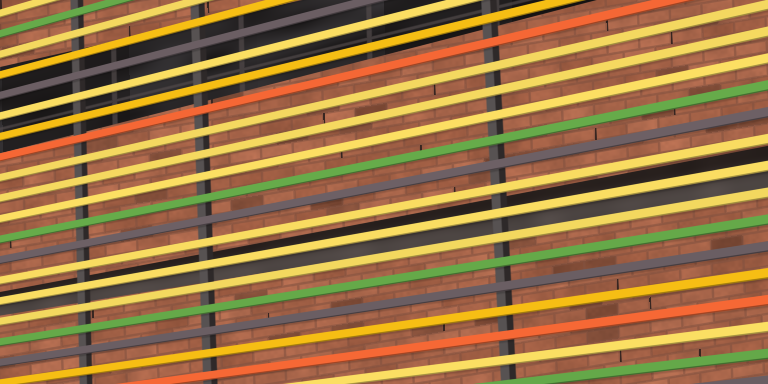
Reproduce this pattern procedurally as a Shadertoy shader.

```glsl
// Slanted coloured slats on leaning posts in front of a brick wall with dark windows.

const vec3 YELLOW = vec3(0.97, 0.86, 0.38);
const vec3 AMBER  = vec3(0.97, 0.75, 0.08);
const vec3 ORANGE = vec3(0.97, 0.41, 0.21);
const vec3 GREEN  = vec3(0.40, 0.67, 0.29);
const vec3 GREY   = vec3(0.42, 0.37, 0.39);

// Slat colours from top to bottom; FIRST is the row number of the first one.
const int FIRST = -9;
const int COUNT = 24;
const vec3 SLATS[COUNT] = vec3[COUNT](
    ORANGE, YELLOW, GREEN, YELLOW, AMBER, GREY, YELLOW, AMBER,
    ORANGE, YELLOW, YELLOW, YELLOW, GREEN, GREY, YELLOW, YELLOW,
    YELLOW, GREEN, GREY, AMBER, ORANGE, YELLOW, GREEN, GREY);

float hash(vec2 p) {
    return fract(sin(dot(p, vec2(127.1, 311.7))) * 43758.5453);
}

float noise(vec2 p) {
    vec2 i = floor(p), f = fract(p);
    f = f * f * (3.0 - 2.0 * f);
    return mix(mix(hash(i), hash(i + vec2(1, 0)), f.x),
               mix(hash(i + vec2(0, 1)), hash(i + vec2(1, 1)), f.x), f.y);
}

// Coverage of the span from lo to hi, softened by blur.
float band(float v, float lo, float hi, float blur) {
    return smoothstep(lo - blur, lo + blur, v) * (1.0 - smoothstep(hi - blur, hi + blur, v));
}

// Vertical distance between neighbouring slats, widening to the right.
float slatPitch(float x) {
    return 0.0535 + 0.0082 * x;
}

// Continuous slat row number, growing downwards.
float slatRow(vec2 p) {
    return (p.y - 0.4635 + 0.2253 * p.x) / slatPitch(p.x);
}

vec3 brickWall(vec2 p, float pixel) {
    const vec2 size = vec2(0.083, 0.031);
    vec2 q = vec2(p.x - 0.04 * p.y, p.y + 0.165 * p.x) / size;
    q.x += 0.5 * mod(floor(q.y), 2.0);
    vec2 id = floor(q), f = fract(q);
    vec2 edge = min(f, 1.0 - f) * size;
    float tone = hash(id);
    vec3 col = mix(vec3(0.60, 0.35, 0.25), vec3(0.69, 0.42, 0.31), tone);
    col *= 1.0 - 0.22 * step(0.93, hash(id + 7.3));
    col *= 0.90 + 0.14 * noise(p * 24.0) + 0.06 * noise(p * 110.0);
    // Mortar, with an occasional open vertical joint.
    float joint = 1.0 - smoothstep(0.0012, 0.0012 + pixel * 1.5, min(edge.x, edge.y));
    col = mix(col, vec3(0.51, 0.32, 0.25), 0.6 * joint);
    float slot = step(0.965, hash(id + 3.1)) * (1.0 - smoothstep(0.003, 0.003 + pixel, f.x * size.x));
    return mix(col, vec3(0.22, 0.15, 0.13), slot);
}

// Upper window strip: dark panes, slim frames and faint reflections.
vec3 windowStrip(vec2 p, float row, float pixel) {
    float u = p.x * 3.0 - 0.06 * p.y;
    float pane = floor(u);
    float glow = noise(vec2(p.x * 9.0, row * 1.3));
    vec3 col = mix(vec3(0.09, 0.08, 0.08), vec3(0.24, 0.23, 0.24), glow * hash(vec2(pane, 4.0)));
    float frame = band(fract(u), 0.86, 0.90, pixel * 3.0);
    float rail = band(row, -2.45, -2.32, pixel / slatPitch(p.x));
    return mix(col, vec3(0.32, 0.29, 0.29), max(frame, rail) * 0.7);
}

// Lower recess: black under its top edge, greyer towards the sill.
vec3 recess(vec2 p, float row) {
    vec3 col = mix(vec3(0.15, 0.12, 0.11), vec3(0.31, 0.28, 0.27), smoothstep(5.5, 6.6, row));
    return col * (0.92 + 0.16 * noise(p * 14.0));
}

// A leaning post with a lit left face and a dark right face.
vec3 addPost(vec3 col, vec2 p, float top, float lean, float width, float pixel) {
    float d = (p.x - top - lean * p.y) / width;
    float blur = pixel / width;
    vec3 face = mix(vec3(0.34, 0.32, 0.32), vec3(0.18, 0.16, 0.16), smoothstep(-blur, blur, d - 0.08));
    return mix(col, face, band(d, -0.5, 0.5, blur));
}

vec3 addSlat(vec3 col, float row, float blur) {
    float id = floor(row + 0.5);
    float f = row - id;
    vec3 paint = SLATS[clamp(int(id) - FIRST, 0, COUNT - 1)];
    paint *= 0.98 + 0.04 * hash(vec2(id, 2.0));
    // Soft shade behind the slat, then its face and darker underside.
    col *= 1.0 - 0.18 * band(f, 0.18, 0.27, 0.06);
    paint *= 1.0 - 0.35 * smoothstep(0.14 - blur, 0.14 + blur, f);
    return mix(col, paint, band(f, -0.2, 0.19, blur));
}

void mainImage(out vec4 fragColor, in vec2 fragCoord) {
    float pixel = 1.0 / iResolution.y;
    vec2 p = vec2(fragCoord.x * pixel, 1.0 - fragCoord.y * pixel);
    float row = slatRow(p);
    float blur = 0.7 * pixel / slatPitch(p.x);

    vec3 col = brickWall(p, pixel);
    float upper = band(row, -5.4 + 0.8 * p.x, -1.2 - 0.33 * p.x, blur);
    col = mix(col, windowStrip(p, row, pixel), upper);
    float lower = band(row, 5.55 - 0.15 * p.x, 6.7 + 0.15 * p.x, blur);
    col = mix(col, recess(p, row), lower);

    col = addPost(col, p, 0.200, 0.024, 0.033, pixel);
    col = addPost(col, p, 0.514, 0.034, 0.037, pixel);
    col = addPost(col, p, 1.273, 0.052, 0.040, pixel);

    fragColor = vec4(addSlat(col, row, blur), 1.0);
}
```
